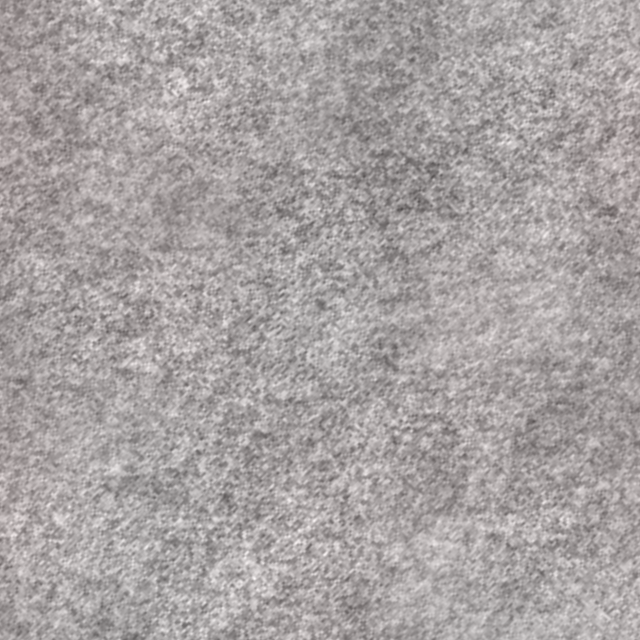
Give the GLSL for this texture, as a Shadertoy shader.

```glsl
float hash(vec2 p) {
    return fract(sin(dot(p, vec2(12.9898, 78.233))) * 43758.5453);
}

// Smooth value noise, centred on zero
float noise(vec2 p) {
    vec2 cell = floor(p), f = fract(p);
    f = f * f * (3.0 - 2.0 * f);
    float low = mix(hash(cell), hash(cell + vec2(1, 0)), f.x);
    float high = mix(hash(cell + vec2(0, 1)), hash(cell + vec2(1, 1)), f.x);
    return mix(low, high, f.y) - 0.5;
}

vec2 rotate(vec2 p, float angle) {
    float c = cos(angle), s = sin(angle);
    return vec2(c * p.x + s * p.y, c * p.y - s * p.x);
}

// Noise drawn out along a direction
float streaks(vec2 p, float angle, float frequency, float stretch) {
    vec2 q = rotate(p, angle) * frequency;
    return noise(q * vec2(1.0 / stretch, stretch) + frequency);
}

void mainImage(out vec4 fragColor, in vec2 fragCoord) {
    vec2 uv = fragCoord / iResolution.xy;

    // Broad cloudy patches and veins rising to the right
    vec2 warped = uv + 0.03 * vec2(noise(uv * 9.0), noise(uv * 9.0 + 40.0));
    float clouds = 0.09 * streaks(warped, 0.5, 4.5, 1.2)
                 + 0.08 * streaks(warped, 0.65, 11.0, 1.3)
                 + 0.08 * streaks(warped, 0.55, 27.0, 1.35);

    // Crumbly middle scale
    float crumbs = 0.09 * streaks(uv, 0.4, 58.0, 1.25)
                 + 0.11 * streaks(uv, 0.7, 105.0, 1.2);

    // Fine sandy grain, rougher in some areas than in others
    float grain = 0.20 * streaks(uv, 0.45, 165.0, 1.2)
                + 0.22 * streaks(uv, 0.8, 245.0, 1.1);
    grain *= 1.0 + 0.5 * noise(uv * 6.0 + 17.0);

    float stone = 0.655 + clouds + crumbs + grain;

    // Warm stains, strongest towards the left and right edges
    float edge = smoothstep(0.3, 0.55, abs(uv.x - 0.5));
    float warmth = 0.022 + 0.02 * noise(uv * 4.0 + 8.0) + 0.012 * edge;
    stone -= 0.02 * edge * edge;

    vec3 color = vec3(stone) + warmth * vec3(0.6, -0.3, -0.3);
    fragColor = vec4(clamp(color, 0.0, 1.0), 1.0);
}
```
